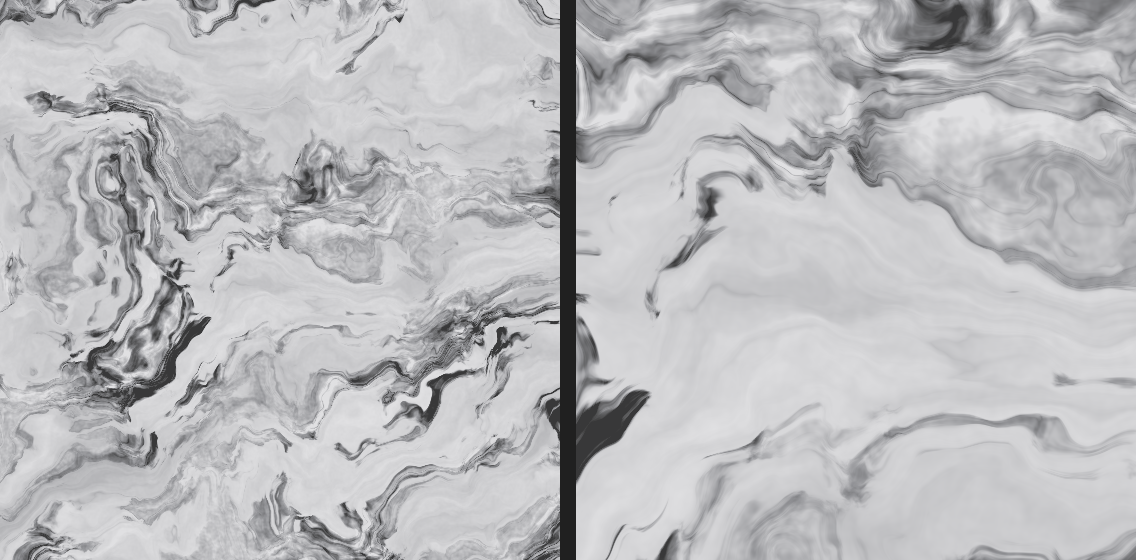
Left, the full canvas; right, a detail of the centre.
Give the GLSL for this texture, as a WebGL 1 fragment shader.

```glsl
precision highp float;

uniform vec2 u_resolution;

const vec3 PALE_STONE = vec3(0.846, 0.846, 0.854);
const vec3 MID_STONE = vec3(0.575, 0.578, 0.592);
const vec3 DARK_STONE = vec3(0.22, 0.22, 0.222);

const vec2 SEED = vec2(3.7, 8.2);          // picks the slab
const vec2 PATCH_SCALE = vec2(2.3, 5.0);   // patches are wider than tall
const vec2 GRIT_SCALE = vec2(24.0, 52.0);  // short fibres along the layers
const float SLOPE = 0.5;                   // rise of the layers near the bottom
const float BROAD_WARP = 0.42;
const float FINE_WARP = 0.13;
const float PATCH_LEVEL = -0.015;          // higher means fewer dark patches
const float PATCH_EDGE = 0.06;
const float STRATA_DENSITY = 13.0;
const float VEIL_DEPTH = 0.13;
const float RIM_DEPTH = 0.17;
const float GRIT_DEPTH = 0.85;
const float GRAIN_DEPTH = 0.06;

vec2 hashGradient(vec2 cell) {
  vec2 k = vec2(dot(cell, vec2(127.1, 311.7)), dot(cell, vec2(269.5, 183.3)));
  return fract(sin(k) * 43758.5453) * 2.0 - 1.0;
}

float noise(vec2 p) {
  vec2 i = floor(p);
  vec2 f = p - i;
  vec2 u = f * f * f * (f * (f * 6.0 - 15.0) + 10.0);
  vec2 e = vec2(1.0, 0.0);
  float a = dot(hashGradient(i), f);
  float b = dot(hashGradient(i + e.xy), f - e.xy);
  float c = dot(hashGradient(i + e.yx), f - e.yx);
  float d = dot(hashGradient(i + e.xx), f - e.xx);
  return mix(mix(a, b, u.x), mix(c, d, u.x), u.y);
}

float fbm(vec2 p) {
  const mat2 turn = mat2(1.62, 1.2, -1.2, 1.62);
  float sum = 0.0;
  float amplitude = 0.5;
  for (int octave = 0; octave < 5; octave++) {
    sum += amplitude * noise(p);
    p = turn * p + 5.3;
    amplitude *= 0.5;
  }
  return sum;
}

vec2 warp(vec2 p, float scale, float amount) {
  vec2 q = p * scale + SEED;
  return p + amount * vec2(fbm(q), fbm(q + vec2(31.4, 17.9)));
}

// Coordinates that follow the layers: level at the top, rising below
vec2 layerCoords(vec2 p) {
  float bend = SLOPE * (1.0 - smoothstep(0.1, 0.75, p.y));
  vec2 q = warp(p, 2.3, BROAD_WARP);
  q = warp(q, 6.5, FINE_WARP);
  q.y -= bend * (p.x - 0.5);
  return q;
}

float ridge(float value, float width) {
  float r = max(0.0, 1.0 - abs(value) / width);
  return r * r;
}

vec3 stoneColor(float darkness) {
  vec3 light = mix(PALE_STONE, MID_STONE, clamp(darkness / 0.27, -0.12, 1.0));
  return mix(light, DARK_STONE, clamp((darkness - 0.27) / 0.36, 0.0, 1.0));
}

void main() {
  vec2 uv = gl_FragCoord.xy / u_resolution;
  vec2 q = layerCoords(uv);
  vec2 s = q * PATCH_SCALE + SEED;
  float grit = fbm(q * GRIT_SCALE);

  // Patch shape: smooth folds with a ragged, gritty outline
  float fold = 0.5 * noise(s) + 0.25 * noise(s * 2.0 + 7.0);
  float ragged = fbm(s * 3.6 + 2.0);
  float body = fold + 0.5 * ragged + 0.2 * grit;
  float patchMask = smoothstep(PATCH_LEVEL, PATCH_LEVEL + PATCH_EDGE, body);
  float weight = 0.22 + 1.35 * smoothstep(-0.18, 0.24, fbm(q * 3.1 + 12.0));

  // Strata bend along the folds, with cracks across them
  vec2 layer = vec2(s.x * 2.4, fold * STRATA_DENSITY + s.y * 4.0);
  float strata = smoothstep(-0.12, 0.22, fbm(layer));
  float cracks = ridge(fbm(layer * vec2(1.6, 1.4) + 23.0), 0.09);
  float mottle = fbm(uv * 30.0 + s * 2.0);
  float mineral = 0.06 + 0.36 * strata + 0.26 * cracks;
  mineral += 0.35 * mottle + GRIT_DEPTH * grit;

  // Broken dark line along the patch outline
  float rim = ridge(body - PATCH_LEVEL - 0.03, 0.035);
  rim *= smoothstep(-0.02, 0.2, fbm(s * 1.7 + 41.0));

  // Pale ground: soft clouds, brushed streaks and a few thin veins
  float veil = smoothstep(-0.08, 0.26, fbm(s * vec2(0.9, 1.4) + 53.0));
  float streaks = fbm(s * vec2(1.6, 7.0) + 67.0);
  float veinField = fbm(s * vec2(0.7, 0.9) + 71.0);
  float vein = ridge(veinField, 0.025) * smoothstep(0.0, 0.2, ragged + 0.08);
  float ground = VEIL_DEPTH * veil + 0.11 * streaks + 0.09 * vein;
  ground += 0.012 + 0.08 * grit;

  float grain = noise(uv * 95.0) + 0.8 * noise(uv * 190.0 + 9.0);
  float darkness = ground + patchMask * weight * mineral + RIM_DEPTH * rim;
  darkness += grain * GRAIN_DEPTH * (0.25 + 1.1 * patchMask);

  gl_FragColor = vec4(stoneColor(darkness), 1.0);
}
```
